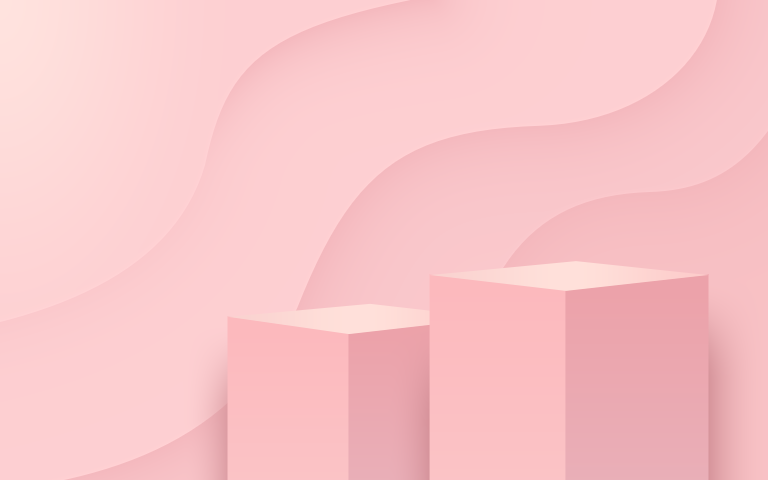
Write a WebGL 2 fragment shader that draws this background.

```glsl
#version 300 es
precision highp float;

uniform vec2 u_resolution;
out vec4 fragColor;

const vec3 CREAM = vec3(1.0, 0.895, 0.875);
const vec3 BLUSH = vec3(0.993, 0.812, 0.822);
const vec3 ROSE = vec3(0.98, 0.785, 0.80);
const vec3 DEEP_ROSE = vec3(0.972, 0.758, 0.772);
const vec3 FOLD_SHADE = vec3(0.945, 0.69, 0.715);
const vec3 CAST_SHADE = vec3(0.80, 0.53, 0.56);

// Signed distance to a line, positive on the left of a -> b
float lineSide(vec2 p, vec2 a, vec2 b) {
    vec2 dir = normalize(b - a);
    return dir.x * (p.y - a.y) - dir.y * (p.x - a.x);
}

float nearer(float a, float b) {
    return abs(a) < abs(b) ? a : b;
}

vec2 cubicPoint(vec2 a, vec2 b, vec2 c, vec2 d, float t) {
    float s = 1.0 - t;
    return s * s * s * a + 3.0 * s * s * t * b + 3.0 * s * t * t * c + t * t * t * d;
}

// Signed distance to a cubic curve, positive on its lower right
float cubicDistance(vec2 p, vec2 a, vec2 b, vec2 c, vec2 d) {
    const int STEPS = 24;
    float best = 1e4;
    vec2 start = a;
    for (int i = 1; i <= STEPS; i++) {
        vec2 end = cubicPoint(a, b, c, d, float(i) / float(STEPS));
        vec2 span = end - start;
        float h = clamp(dot(p - start, span) / dot(span, span), 0.0, 1.0);
        float dist = length(p - start - h * span);
        best = nearer(best, lineSide(p, start, end) > 0.0 ? -dist : dist);
        start = end;
    }
    return best;
}

float coverage(float dist, float pixel) {
    return clamp(dist / pixel + 0.5, 0.0, 1.0);
}

// Paper layer: shaded below its upper edge, with a thin light rim
vec3 addLayer(vec3 under, vec3 tone, float dist, float shade, float reach, float pixel) {
    vec3 paper = mix(tone, FOLD_SHADE, shade * exp(-max(dist, 0.0) / reach));
    under += 0.012 * exp(-abs(dist) * 3.0);
    return mix(under, paper, coverage(dist, pixel));
}

// Convex quad with corners in counterclockwise order
float quadDistance(vec2 p, vec2 a, vec2 b, vec2 c, vec2 d) {
    return min(min(lineSide(p, a, b), lineSide(p, b, c)),
               min(lineSide(p, c, d), lineSide(p, d, a)));
}

vec3 addBox(vec3 col, vec2 p, vec2 left, vec2 front, vec2 right, vec2 back, float pixel) {
    vec2 footL = vec2(left.x, -9.0), footF = vec2(front.x, -9.0), footR = vec2(right.x, -9.0);
    float rise = clamp(p.y / front.y, 0.0, 1.0);
    float across = clamp((p.x - left.x) / (right.x - left.x), 0.0, 1.0);

    vec3 lit = mix(vec3(0.985, 0.765, 0.775), vec3(0.988, 0.725, 0.742), rise);
    vec3 dim = mix(vec3(0.915, 0.685, 0.72), vec3(0.925, 0.635, 0.665), rise);
    vec3 lid = mix(vec3(0.98, 0.825, 0.815), vec3(1.0, 0.88, 0.855), smoothstep(0.0, 0.5, across));
    lid = mix(lid, vec3(0.99, 0.80, 0.795), smoothstep(0.5, 1.0, across));

    float bleed = 0.5 * pixel;
    col = mix(col, lit, coverage(quadDistance(p, footL, footF, front, left) + bleed, pixel));
    col = mix(col, dim, coverage(quadDistance(p, footF, footR, right, front) + bleed, pixel));
    return mix(col, lid, coverage(quadDistance(p, left, front, right, back), pixel));
}

// Soft shadow beside a vertical wall, fading out towards its top
vec3 castShadow(vec3 col, float dist, float reach, float y, float top, float strength) {
    float fade = 1.0 - clamp(dist / reach, 0.0, 1.0);
    float height = 1.0 - smoothstep(top - 22.0, top, y);
    return mix(col, CAST_SHADE, strength * fade * fade * height * step(0.0, dist));
}

void main() {
    // Canvas spans 160 x 100 units
    vec2 p = gl_FragCoord.xy / u_resolution * vec2(160.0, 100.0);
    float pixel = 100.0 / u_resolution.y;

    // Wavy layer edges
    vec2 j1 = vec2(42.7, 65.6), j2 = vec2(61.9, 35.8), j3 = vec2(112.5, 73.8), j4 = vec2(135.4, 60.0);
    float upper = nearer(
        cubicDistance(p, vec2(-4.2, 31.9), vec2(20.8, 37.5), vec2(37.5, 47.9), j1),
        cubicDistance(p, j1, vec2(47.1, 86.5), vec2(54.6, 94.2), vec2(89.6, 100.8)));
    float middle = nearer(
        cubicDistance(p, vec2(8.3, -1.0), vec2(31.3, 3.1), vec2(51.0, 12.5), j2),
        nearer(cubicDistance(p, j2, vec2(72.9, 63.5), vec2(83.3, 72.9), j3),
               cubicDistance(p, j3, vec2(133.3, 74.6), vec2(147.9, 86.5), vec2(149.6, 101.7))));
    float lower = nearer(
        cubicDistance(p, vec2(97.9, 28.1), vec2(104.2, 50.0), vec2(115.6, 59.4), j4),
        cubicDistance(p, j4, vec2(147.9, 60.4), vec2(156.3, 65.6), vec2(163.5, 78.1)));

    // Backdrop, lit from the upper left
    float glow = length((p - vec2(0.0, 100.0)) * vec2(1.0, 0.6));
    vec3 col = mix(CREAM, BLUSH, smoothstep(-8.0, 52.0, glow));
    float crest = mix(0.22, 0.72, smoothstep(62.0, 92.0, p.y));
    col = addLayer(col, BLUSH, upper, crest, 6.5, pixel);
    col = addLayer(col, ROSE, middle, 0.65, 8.0, pixel);
    col = addLayer(col, DEEP_ROSE, lower, 0.55, 9.0, pixel);

    // Podiums and the shadows beside them
    col = castShadow(col, 47.5 - p.x, 9.5, p.y, 33.0, 0.65);
    col = castShadow(col, p.x - 147.5, 12.5, p.y, 42.0, 0.8);
    col = addBox(col, p, vec2(47.5, 34.0), vec2(72.7, 30.4), vec2(102.5, 33.8), vec2(77.1, 36.7), pixel);
    col = castShadow(col, 89.6 - p.x, 9.0, p.y, 33.0, 0.7);
    col = addBox(col, p, vec2(89.6, 42.7), vec2(117.9, 39.4), vec2(147.5, 42.7), vec2(120.0, 45.6), pixel);

    fragColor = vec4(clamp(col, 0.0, 1.0), 1.0);
}
```
